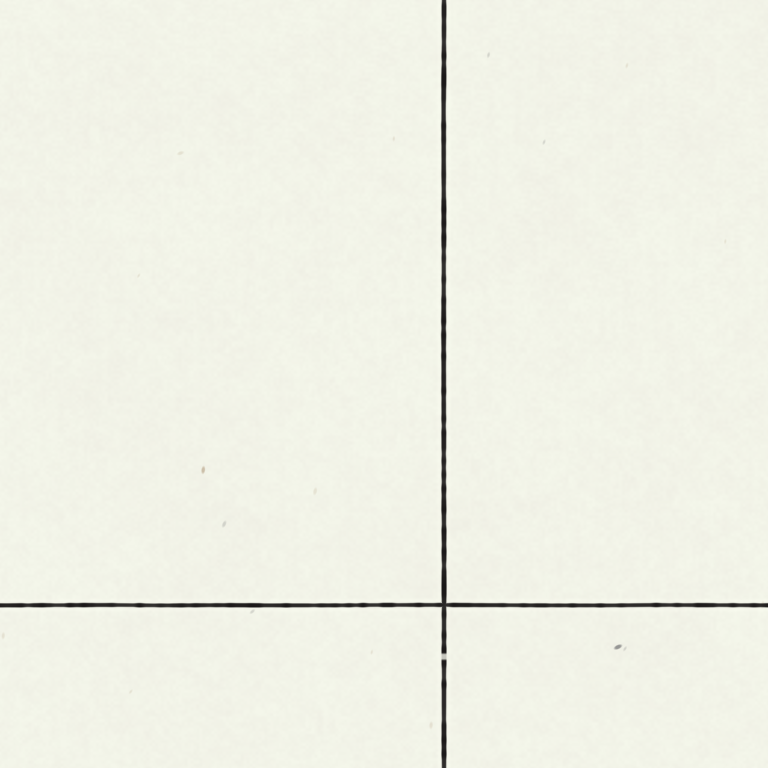
Write a WebGL 2 fragment shader that draws this pattern.

```glsl
#version 300 es
precision highp float;
// Draws speckled cream paper ruled by one thin, worn ink line each way.
uniform vec2 u_resolution;
out vec4 fragColor;

const vec2 REPEATS = vec2(1.0);
const vec2 CROSSING = vec2(0.578, 0.212);
const vec2 HALF_WIDTH = vec2(0.0030, 0.0026);
const vec3 PAPER_LIGHT = vec3(0.953, 0.962, 0.914);
const vec3 PAPER_WARM = vec3(0.938, 0.935, 0.895);
const vec3 INK = vec3(0.10, 0.09, 0.09);
const vec3 SPECK_GRAY = vec3(0.40, 0.40, 0.41);
const vec3 SPECK_TAN = vec3(0.72, 0.64, 0.53);

float hash(vec2 p) {
  return fract(sin(dot(p, vec2(127.1, 311.7))) * 43758.545);
}

float noise(vec2 p) {
  vec2 cell = floor(p);
  vec2 f = fract(p);
  f = f * f * (3.0 - 2.0 * f);
  float low = mix(hash(cell), hash(cell + vec2(1.0, 0.0)), f.x);
  float high = mix(hash(cell + vec2(0.0, 1.0)), hash(cell + 1.0), f.x);
  return mix(low, high, f.y);
}

// Soft mottling at several scales, with a faint fibre grain
vec3 paperColor(vec2 p) {
  float broad = noise(p * 7.0) - 0.5;
  float mottle = noise(p * 38.0 + 9.0) - 0.5;
  float grain = noise(p * 125.0 + 31.0) - 0.5;
  float fine = noise(p * 260.0 + 57.0) - 0.5;
  float warmth = 0.30 + 0.30 * broad + 0.35 * mottle + 0.55 * grain;
  vec3 color = mix(PAPER_LIGHT, PAPER_WARM, clamp(warmth, 0.0, 1.0));
  return color + 0.012 * fine;
}

// Sparse tilted flecks, at most one in each grid cell
vec3 addSpecks(vec3 color, vec2 p, float cells, float chance, float size, float strength, float seed, float aa) {
  vec2 home = floor(p * cells);
  for (int y = -1; y <= 1; y++) {
    for (int x = -1; x <= 1; x++) {
      vec2 id = home + vec2(x, y);
      vec2 key = id + seed;
      vec2 center = (id + vec2(hash(key + 3.1), hash(key + 7.7))) / cells;
      float angle = 0.3 + 1.4 * hash(key + 11.3);
      vec2 d = p - center;
      vec2 local = vec2(dot(d, vec2(cos(angle), sin(angle))), dot(d, vec2(-sin(angle), cos(angle))));
      float radius = size * mix(0.6, 1.2, hash(key + 17.9));
      float dist = length(local * vec2(0.55, 1.1)) - radius;
      float cover = 1.0 - smoothstep(-aa, aa, dist);
      float present = step(hash(key), chance);
      vec3 tint = mix(SPECK_GRAY, SPECK_TAN, step(0.55, hash(key + 23.5)));
      color = mix(color, tint, cover * present * strength);
    }
  }
  return color;
}

// Ink cover of a ruled line with rough edges and uneven density
float inkLine(float offset, float along, float halfWidth, float seed, float aa) {
  float bead = noise(vec2(along * 110.0, seed)) - 0.5;
  float wander = noise(vec2(along * 14.0, seed + 5.0)) - 0.5;
  float width = halfWidth * (1.0 + 0.22 * bead);
  float dist = abs(offset + 0.0007 * wander) - width;
  float density = 0.94 + 0.12 * bead;
  return density * (1.0 - smoothstep(-aa, aa, dist));
}

// Pale margin just outside a line
float halo(float offset, float halfWidth) {
  float d = (abs(offset) - halfWidth - 0.0035) / 0.0025;
  return exp(-d * d);
}

void main() {
  vec2 p = gl_FragCoord.xy / u_resolution;
  float pixel = 1.0 / min(u_resolution.x, u_resolution.y);
  float aa = max(0.0013, 0.7 * pixel);

  // Paper and flecks
  vec3 color = paperColor(p);
  color = addSpecks(color, p, 13.0, 0.10, 0.0020, 0.22, 40.0, aa);
  color = addSpecks(color, p, 6.0, 0.17, 0.0027, 0.65, 71.0, aa);

  // Signed offsets from the repeated ruling
  vec2 offset = (fract(p * REPEATS - CROSSING + 0.5) - 0.5) / REPEATS;
  float pale = max(halo(offset.x, HALF_WIDTH.x), halo(offset.y, HALF_WIDTH.y));
  color += 0.012 * pale;

  // Ruled lines, with one small chip below the crossing
  float vertical = inkLine(offset.x, p.y, HALF_WIDTH.x, 2.0, aa);
  float horizontal = inkLine(offset.y, p.x, HALF_WIDTH.y, 8.0, aa);
  float chip = 1.0 - smoothstep(0.002, 0.006, abs(offset.y + 0.067));
  vertical *= 1.0 - 0.8 * chip;
  color = mix(color, INK, max(vertical, horizontal));

  fragColor = vec4(clamp(color, 0.0, 1.0), 1.0);
}
```
